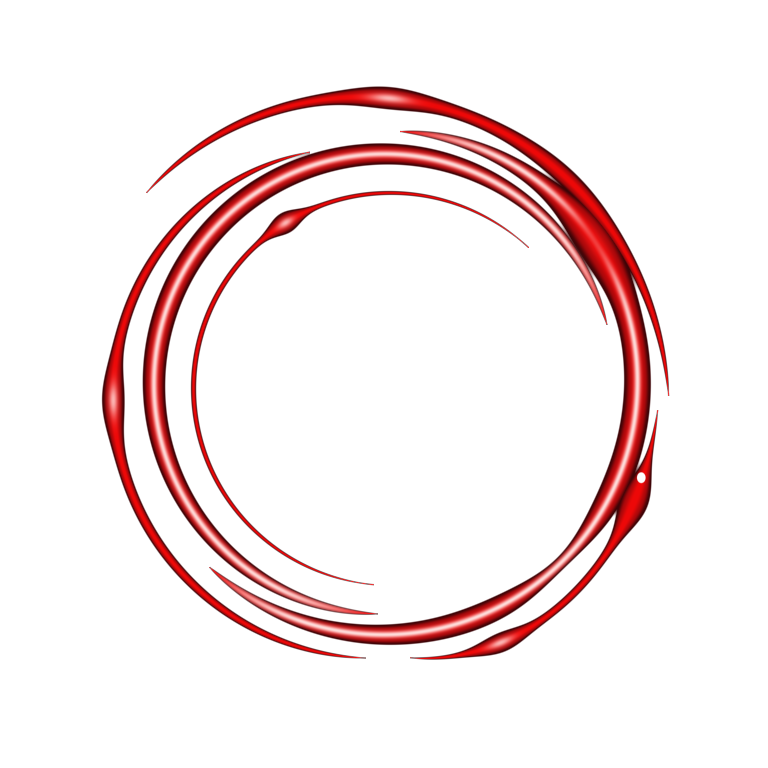
A three.js fragment shader for this background:

```glsl
// Glossy red liquid strokes sweeping round an open ring on white.
// Each stroke is a tapered polar arc with a cubic radius and soft swellings;
// the strokes are fused as distance fields, then shaded from rim to core.
varying vec2 vUv;

const float PI = 3.14159265;
const vec3 PAPER = vec3(1.0);
const vec3 RIM = vec3(0.24, 0.015, 0.025);
const vec3 CRIMSON = vec3(0.66, 0.03, 0.04);
const vec3 SCARLET = vec3(0.93, 0.03, 0.03);
const vec3 SHINE = vec3(1.0, 0.93, 0.92);

// Cubic through four radii spaced evenly along the stroke.
float cubicRadius(vec4 r, float t) {
  float u = 3.0 * t;
  float a = u - 1.0, b = u - 2.0, c = u - 3.0;
  return -r.x * a * b * c / 6.0 + r.y * u * b * c / 2.0
       - r.z * u * a * c / 2.0 + r.w * u * a * b / 6.0;
}

float bell(float x, float spread) {
  return exp(-x * x / (spread * spread));
}

float angleGap(float a, float b) {
  return mod(a - b + 180.0, 360.0) - 180.0;
}

float smoothMax(float a, float b, float k) {
  float h = max(k - abs(a - b), 0.0) / k;
  return max(a, b) + h * h * k * 0.25;
}

// polar: radius and angle in degrees; span: first angle and sweep.
// Each swelling holds angle, spread and added half width.
// Returns inner depth, relative body height, and shine.
vec3 stroke(vec2 polar, vec2 span, vec4 radii, float halfWidth,
            vec3 swellA, vec3 swellB, float coreShine) {
  float t = mod(polar.y - span.x, 360.0) / span.y;
  if (t > 1.0) return vec3(-1.0, 0.0, 0.0);
  float taper = pow(max(4.0 * t * (1.0 - t), 0.0), 0.7);
  float bumpA = bell(angleGap(polar.y, swellA.x), swellA.y);
  float bumpB = bell(angleGap(polar.y, swellB.x), swellB.y);
  float w = halfWidth * taper + swellA.z * bumpA + swellB.z * bumpB;
  w = max(w, 0.0006);
  float d = polar.x - cubicRadius(radii, t);
  float depth = w - abs(d);
  float body = clamp(depth / w, 0.0, 1.0);

  // A long thin core line, or a short glint on the first swelling.
  float line = coreShine * bell(d, 0.0042) * smoothstep(0.0, 0.55, taper);
  line *= 1.0 - 0.75 * bumpA;
  float glint = (1.0 - coreShine) * bell(d, 0.38 * w)
              * bell(angleGap(polar.y, swellA.x), swellA.y * 0.45);
  return vec3(depth, body, max(line, 0.75 * glint));
}

vec3 fuse(vec3 a, vec3 b) {
  return vec3(smoothMax(a.x, b.x, 0.004), max(a.yz, b.yz));
}

vec3 shade(vec3 liquid) {
  vec3 color = mix(RIM, CRIMSON, smoothstep(0.05, 0.45, liquid.y));
  color = mix(color, SCARLET, smoothstep(0.35, 0.9, liquid.y));
  color = mix(color, SHINE, clamp(liquid.z, 0.0, 1.0));
  return mix(PAPER, color, smoothstep(-0.0012, 0.0012, liquid.x));
}

void main() {
  vec2 p = vUv - 0.5;
  vec2 polar = vec2(length(p), atan(p.y, p.x) * 180.0 / PI);
  vec3 flat3 = vec3(0.0, 1.0, 0.0);

  // Outer sweeps: top, left, lower right.
  vec3 liquid = stroke(polar, vec2(-2.4, 143.6),
    vec4(0.371, 0.358, 0.3743, 0.397), 0.0085,
    vec3(89.0, 9.0, 0.0065), vec3(48.0, 14.0, 0.004), 0.0);
  liquid = fuse(liquid, stroke(polar, vec2(107.7, 158.5),
    vec4(0.317, 0.345, 0.3594, 0.3576), 0.0072,
    vec3(183.4, 8.0, 0.0075), flat3, 0.0));
  liquid = fuse(liquid, stroke(polar, vec2(-84.6, 79.2),
    vec4(0.358, 0.3698, 0.362, 0.358), 0.0052,
    vec3(-65.7, 6.0, 0.0085), vec3(-25.0, 7.0, 0.0143), 0.0));

  // Thick glossy bands: upper left, then right and bottom.
  liquid = fuse(liquid, stroke(polar, vec2(14.8, 253.7),
    vec4(0.3004, 0.2995, 0.2995, 0.2995), 0.0156,
    flat3, flat3, 0.9));
  liquid = fuse(liquid, stroke(polar, vec2(-133.7, 220.1),
    vec4(0.3294, 0.3268, 0.3307, 0.3294), 0.018,
    vec3(34.0, 12.0, 0.0105), vec3(-45.0, 13.0, -0.0095), 0.92));

  // Fine inner thread with a single bead.
  liquid = fuse(liquid, stroke(polar, vec2(43.2, 224.0),
    vec4(0.2589, 0.2461, 0.2493, 0.2617), 0.0034,
    vec3(121.4, 6.0, 0.0104), flat3, 0.0));

  // Small opening in the pool at the right.
  float opening = length((vUv - vec2(0.835, 0.378)) * vec2(1.25, 1.0)) - 0.007;
  liquid.x = min(liquid.x, opening);

  gl_FragColor = vec4(shade(liquid), 1.0);
}
```
